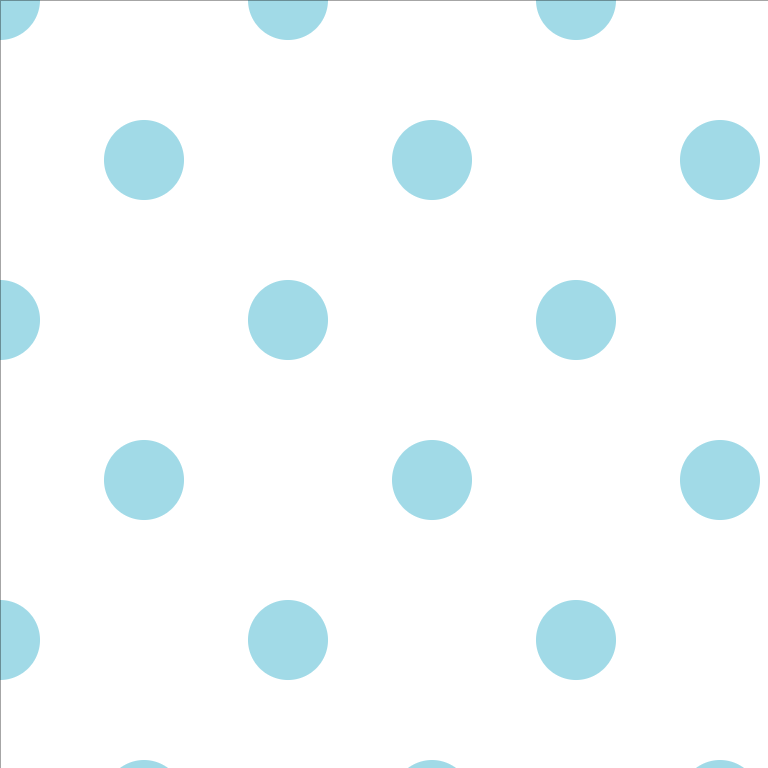
A Shadertoy shader for this pattern:

```glsl
// Distance to the nearest dot centre of a rectangular grid
float gridDistance(vec2 p, vec2 period) {
    return length(p - period * round(p / period));
}

void mainImage(out vec4 fragColor, in vec2 fragCoord) {
    float pixel = 1.0 / iResolution.y;
    vec2 p = vec2(fragCoord.x, iResolution.y - fragCoord.y) * pixel; // from the top left corner

    // Staggered dots: two grids, half a period apart
    vec2 period = vec2(0.375, 0.41667);
    float dotEdge = min(gridDistance(p, period), gridDistance(p - 0.5 * period, period)) - 0.0521;
    float dotMask = clamp(0.5 - dotEdge / pixel, 0.0, 1.0);
    vec3 color = mix(vec3(1.0), vec3(0.63, 0.855, 0.906), dotMask);

    // Hairline shade along the left and top borders
    float borderEdge = min(p.x, p.y) - 0.0013;
    float borderMask = clamp(0.5 - borderEdge / pixel, 0.0, 1.0);
    color *= 1.0 - 0.35 * borderMask;

    fragColor = vec4(color, 1.0);
}
```
